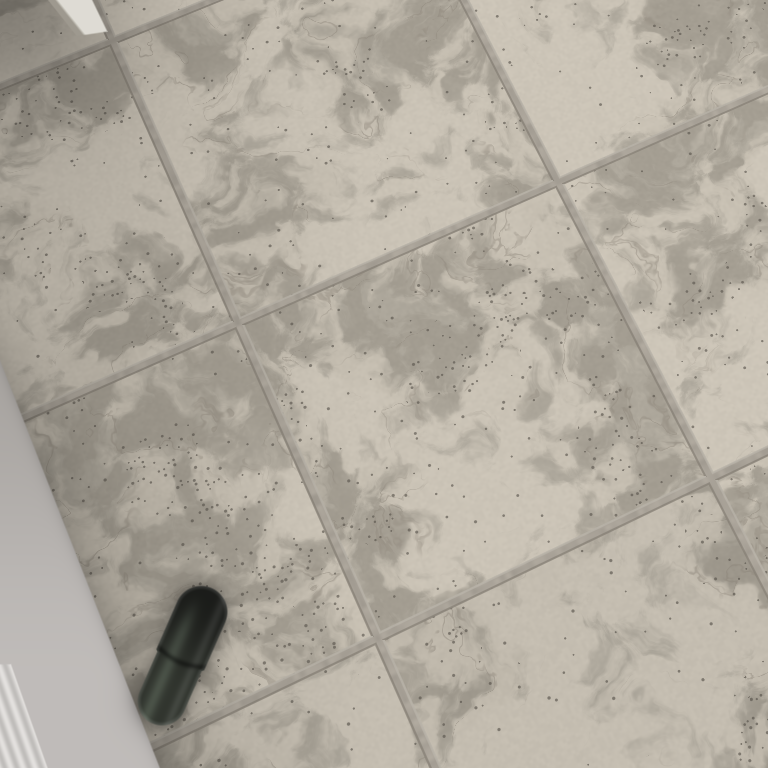
A three.js fragment shader for this texture:

```glsl
varying vec2 vUv;

float hash(vec2 p) {
  vec3 k = fract(vec3(p.xyx) * 0.1031);
  k += dot(k, k.yzx + 33.33);
  return fract((k.x + k.y) * k.z);
}

float noise(vec2 p) {
  vec2 i = floor(p), f = fract(p);
  f = f * f * (3.0 - 2.0 * f);
  return mix(mix(hash(i), hash(i + vec2(1, 0)), f.x),
             mix(hash(i + vec2(0, 1)), hash(i + vec2(1, 1)), f.x), f.y);
}

float fbm(vec2 p) {
  float sum = 0.0, amp = 0.5;
  for (int i = 0; i < 5; i++) {
    sum += amp * noise(p);
    p = mat2(1.6, 1.2, -1.2, 1.6) * p + 7.3;
    amp *= 0.5;
  }
  return sum;
}

// 1 where d is negative, with a soft edge
float fill(float d) {
  return 1.0 - smoothstep(-0.0015, 0.0015, d);
}

// Dark specks, one jittered pit per chosen cell
float pits(vec2 p, float density) {
  vec2 cell = floor(p);
  vec2 center = 0.3 + 0.4 * vec2(hash(cell + 3.1), hash(cell + 8.7));
  float radius = 0.12 + 0.2 * hash(cell + 5.3);
  float spot = 1.0 - smoothstep(radius * 0.5, radius + 0.1, length(fract(p) - center));
  return spot * step(1.0 - density, hash(cell + 1.9));
}

vec3 stone(vec2 f, vec2 id) {
  vec2 p = f + 40.0 * vec2(hash(id + 21.0), hash(id + 57.0));
  vec2 warp = vec2(fbm(p * 4.0), fbm(p * 4.0 + 9.0)) - 0.48;

  // Broad clouds gather toward one corner and a diagonal band
  vec2 corner = f - vec2(0.18, 0.12);
  float band = f.x - f.y * 0.6 - 0.3;
  float broad = fbm(p * 2.4 + warp * 1.1) + 0.14 * exp(-9.0 * dot(corner, corner))
              + 0.06 * exp(-30.0 * band * band) - 0.03;
  float grain = fbm(p * 15.0 + warp * 5.0);
  float mask = smoothstep(0.40, 0.60, broad);
  float cloud = smoothstep(0.47, 0.62, broad * 0.6 + grain * 0.45);
  float blotch = mask * smoothstep(0.42, 0.60, grain);

  // Fine broken veins around the clouds
  float ridge = abs(fbm(p * 5.0 + warp * 3.0) - 0.48);
  float vein = (1.0 - smoothstep(0.0, 0.022, ridge))
             * smoothstep(0.36, 0.50, broad) * smoothstep(0.3, 0.6, noise(p * 11.0));

  vec3 color = mix(vec3(0.785, 0.757, 0.706), vec3(0.725, 0.697, 0.645), mask * 0.4);
  color = mix(color, vec3(0.615, 0.595, 0.552), cloud * 0.65);
  color = mix(color, vec3(0.585, 0.56, 0.515), blotch * 0.45);
  color = mix(color, vec3(0.56, 0.53, 0.485), vein * 0.45);
  color *= 0.985 + 0.03 * noise(p * 110.0);

  float cluster = smoothstep(0.45, 0.75, noise(p * 5.0 + 4.0));
  float pit = pits(p * 65.0, 0.02 + 0.20 * cluster * mask);
  return mix(color, vec3(0.35, 0.33, 0.30), pit * 0.65);
}

void main() {
  vec2 q = vec2(vUv.x, 1.0 - vUv.y);

  // Floor plane seen in slight perspective, one unit per tile
  float depth = 1.0 - 0.0157 * q.x + 0.1572 * q.y;
  vec2 slab = vec2(2.059 * q.x - 0.9145 * q.y - 0.2533,
                   1.0085 * q.x + 2.2894 * q.y - 1.2756) / depth;
  vec2 id = floor(slab), f = fract(slab);
  vec3 color = stone(f, id) * (0.97 + 0.05 * hash(id + 4.0));

  // Grout joints with a dark lip and a pale lip
  vec2 joint = f - step(0.5, f);
  vec2 gap = abs(joint);
  float edge = min(gap.x, gap.y);
  float side = gap.x < gap.y ? -joint.x : joint.y;
  vec3 grout = vec3(0.655, 0.63, 0.59) * (0.95 + 0.1 * noise(slab * 60.0));
  color = mix(color, grout, 1.0 - smoothstep(0.010, 0.016, edge));
  float lip = 1.0 - smoothstep(0.001, 0.005, abs(edge - 0.0115));
  color = mix(color, side > 0.0 ? vec3(0.50, 0.475, 0.435) : vec3(0.73, 0.71, 0.67), lip * 0.65);

  // Room light and shadows along the door and the corner
  float door = 0.931 * q.x - 0.365 * (q.y - 0.469);
  color *= 0.91 + 0.10 * smoothstep(0.0, 0.55, q.x);
  color *= 1.0 - 0.20 * exp(-22.0 * max(door, 0.0)) * smoothstep(0.2, 0.6, q.y);
  color *= 1.0 - 0.28 * exp(-45.0 * dot(q, q));

  // Furniture leg
  float legLeft = 0.0625 + 0.8 * q.y - q.x;
  float legRight = 0.9 * (q.x - 0.12) - 0.433 * q.y;
  float leg = max(max(legLeft, legRight), q.y + 0.15 * q.x - 0.062);
  vec3 legColor = mix(vec3(0.62, 0.60, 0.56), vec3(0.87, 0.86, 0.83),
                      smoothstep(0.008, 0.014, -legLeft));
  color = mix(color, legColor, fill(leg));

  // Door panel and its ribbed frame
  vec3 panel = mix(vec3(0.66, 0.645, 0.63), vec3(0.75, 0.735, 0.725), smoothstep(0.45, 0.9, q.y));
  panel *= 1.0 - 0.10 * exp(-160.0 * abs(door));
  color = mix(color, panel, fill(door));
  float frame = 0.942 * (q.x - 0.016) - 0.333 * (q.y - 0.87);
  vec3 ribs = vec3(0.82, 0.81, 0.80) + 0.07 * cos(frame * 420.0);
  color = mix(color, ribs, fill(max(frame, 0.865 - q.y)));

  // Capsule with a contact shadow, a wider cap and a seam
  vec2 axis = vec2(-0.051, 0.116);
  vec2 rel = q - vec2(0.262, 0.797);
  float along = dot(rel, axis) / dot(axis, axis);
  float radius = mix(0.034, 0.0315, smoothstep(0.53, 0.56, along));
  float capsule = length(rel - axis * clamp(along, 0.0, 1.0)) - radius;
  float across = dot(rel, normalize(vec2(0.116, 0.051))) / radius;
  color *= 1.0 - 0.22 * exp(-90.0 * max(capsule, 0.0));
  vec3 shell = mix(vec3(0.105, 0.11, 0.10), vec3(0.19, 0.205, 0.18), smoothstep(-0.2, 0.9, along));
  shell += vec3(0.10, 0.115, 0.10) * exp(-14.0 * pow(across + 0.35, 2.0)) * smoothstep(-0.2, 0.3, along);
  shell += 0.07 * exp(-30.0 * pow(across - 0.6, 2.0));
  shell *= 1.0 - 0.4 * exp(-900.0 * pow(along - 0.56 + 0.06 * across * across, 2.0));
  shell += 0.10 * smoothstep(-0.006, 0.0, capsule);
  color = mix(color, shell, fill(capsule));

  gl_FragColor = vec4(color, 1.0);
}
```
